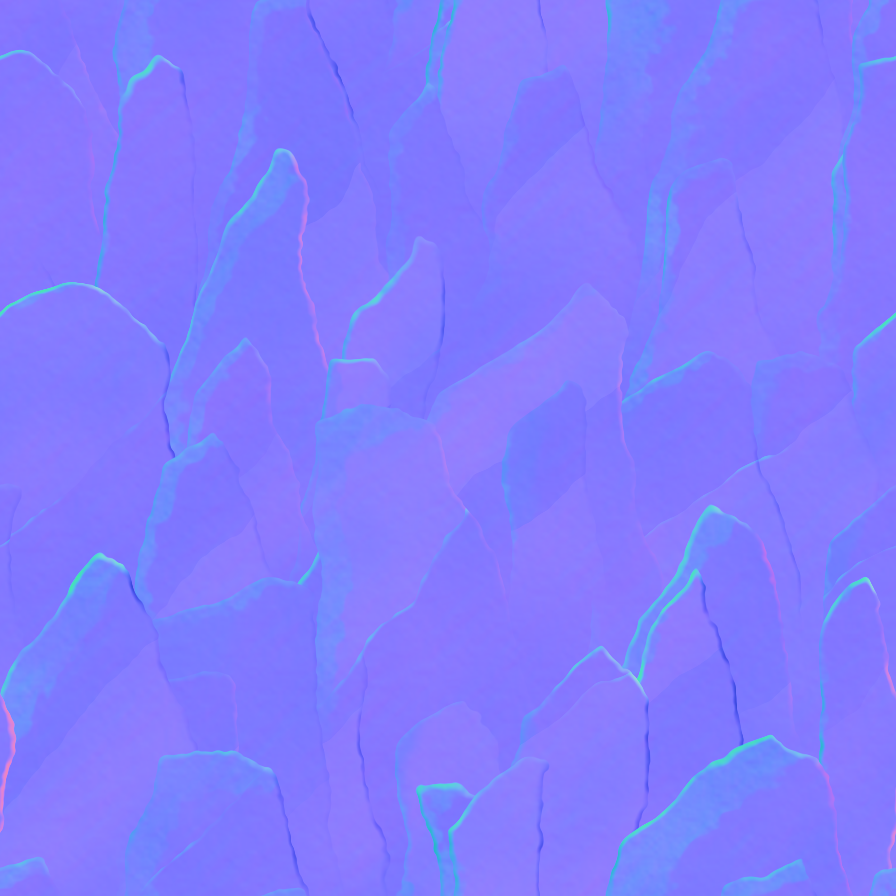
A Shadertoy shader for this texture map:

```glsl
// Tangent-space normal map of a layered cliff made of overlapping pointed rock slabs.

const vec2  GRID        = vec2(7.0, 5.0);    // slab cells across the tile
const vec2  FACE_PLAIN  = vec2(0.015, -0.07);// slope of common faces
const vec2  FACE_RIGHT  = vec2(0.10, -0.01); // slope of faces turned right
const vec2  FACE_LEFT   = vec2(-0.10, 0.0);  // slope of faces turned left
const vec2  CHAMFER     = vec2(-0.12, 0.12); // slope of broad worn edges
const vec2  RIM_TOP     = vec2(-0.40, 0.75);
const vec2  RIM_LEFT    = vec2(-0.52, 0.35);
const vec2  RIM_CAP     = vec2(0.05, 0.45);
const vec2  RIM_LIT     = vec2(0.60, 0.05);  // raised right edge
const vec2  RIM_CRACK   = vec2(-0.28, -0.20);// sunken right edge
const float RIM_WIDTH   = 0.0062;
const float CORNER      = 0.0028;            // blend between edge directions
const float WARP        = 0.034;             // broad bend of the slab outlines
const float KINK        = 0.013;             // short bend of the slab outlines
const float RAGGED      = 0.0042;            // chipping of the slab outlines
const float GRAIN       = 0.00042;           // height of the fine relief
const float DRIFT       = 0.10;              // slow change of slope within faces

vec3 hash3(vec2 p) {
    vec3 a = fract(p.xyx * vec3(0.1031, 0.1030, 0.0973) + 0.137);
    a += dot(a, a.yxz + 33.33);
    return fract((a.xxy + a.yzz) * a.zyx);
}

// Value noise that repeats once over the canvas; freq holds whole numbers.
float noise(vec2 p, vec2 freq) {
    p *= freq;
    vec2 i = floor(p), f = fract(p);
    f = f * f * f * (f * (f * 6.0 - 15.0) + 10.0);
    vec2 a = mod(i, freq), b = mod(i + 1.0, freq);
    float low  = mix(hash3(a).x, hash3(vec2(b.x, a.y)).x, f.x);
    float high = mix(hash3(vec2(a.x, b.y)).x, hash3(b).x, f.x);
    return mix(low, high, f.y);
}

// Fine rock relief: soft dents, slanted strokes and grit.
float relief(vec2 p) {
    vec2 slanted = vec2(p.x + p.y, p.y - p.x);
    return 4.0 * noise(p, vec2(16.0, 10.0))
         + 1.4 * noise(slanted, vec2(18.0, 50.0))
         + 0.60 * noise(p, vec2(110.0))
         + 0.20 * noise(p, vec2(190.0));
}

vec2 reliefSlope(vec2 p) {
    const float e = 0.0018;
    float h = relief(p);
    return -GRAIN / e * vec2(relief(p + vec2(e, 0.0)) - h, relief(p + vec2(0.0, e)) - h);
}

// Lays one slab over the slope; q is measured from the slab's peak.
void addSlab(inout vec2 slope, inout float rough, vec2 q, vec2 id, float grit, float wear, float pixel) {
    vec3 form = hash3(id + 11.0), look = hash3(id + 47.0), edge = hash3(id + 83.0);
    vec3 cut = hash3(id + 131.0);
    float size = mix(0.35, 1.4, form.x * form.x);
    float len  = mix(0.28, 0.56, form.y);
    float width = 0.105 * size;

    // Four edges: slanted top, long left side, short cap, steep right side.
    vec2 nTop   = normalize(vec2(-mix(0.1, 1.9, form.z), 1.0));
    vec2 nLeft  = normalize(vec2(-1.0, mix(0.0, 0.3, look.x) / max(size, 1.0)));
    vec2 nCap   = normalize(vec2(mix(0.25, 1.5, look.y), 1.0));
    vec2 nRight = normalize(vec2(1.0, mix(0.02, 0.3, look.z)));
    vec4 d = vec4(-dot(q, nTop), -dot(q + vec2(width, 0.0), nLeft),
                  -dot(q, nCap), -dot(q - vec2(mix(0.012, 0.075, cut.x) * size, 0.0), nRight));
    float nearest = min(min(d.x, d.y), min(d.z, d.w));
    vec4 w = exp((nearest - d) / CORNER);
    float total = dot(w, vec4(1.0));
    float inside = nearest - CORNER * log(total);

    // Main facet, then a left facet above a slanted crease.
    vec2 face = mix(FACE_PLAIN, FACE_RIGHT, smoothstep(0.45, 0.9, edge.x));
    face += (vec2(look.y, form.x) - 0.5) * vec2(0.06, 0.03);
    float crease = q.x + width * mix(0.1, 1.1, edge.y) - q.y * mix(0.0, 0.8, edge.z);
    float soft = mix(0.002, 0.014, cut.y);
    face = mix(face, FACE_LEFT, mix(0.3, 0.9, cut.x) * smoothstep(soft, -soft, crease + 0.006 * grit));

    // Lower facet below a second slanted line, sometimes with a split edge.
    float split = q.x - q.y * mix(0.5, 1.4, cut.z) - mix(0.03, 0.30, cut.y);
    float below = smoothstep(-pixel, pixel, split + 0.003 * grit);
    vec2 lower = mix(FACE_RIGHT, FACE_PLAIN, smoothstep(0.4, 0.6, edge.x));
    face = mix(face, lower, 0.8 * below);
    float lip = step(0.5, cut.x) * wear * (1.0 + grit);
    face += 0.45 * RIM_TOP * lip * below * smoothstep(RIM_WIDTH, 0.0, split);

    // Broad worn band along the top and left edges.
    float band = mix(0.002, 0.042, look.z * look.z) * size;
    float worn = smoothstep(band + 0.004, band - 0.004, min(d.x, d.y) + 0.012 * grit);
    worn *= mix(0.35, 0.9, wear);
    face = mix(face, CHAMFER, worn);

    // Thin broken rim, fading towards the foot of the slab.
    vec2 rightRim = mix(RIM_CRACK, RIM_LIT, smoothstep(0.7, 0.85, edge.z));
    vec2 rim = (w.x * RIM_TOP + w.y * RIM_LEFT + w.z * RIM_CAP + w.w * rightRim) / total;
    float strength = mix(0.2, 1.35, edge.y * edge.y) * (1.0 + 1.1 * grit) * (0.3 + 1.2 * wear);
    strength *= smoothstep(-len, -0.35 * len, q.y);
    face += rim * strength * smoothstep(RIM_WIDTH, 0.0, inside);

    float mask = smoothstep(-pixel, pixel, inside) * smoothstep(-len, -0.6 * len, q.y);
    slope = mix(slope, face, mask);
    rough = mix(rough, worn, mask);
}

void mainImage(out vec4 fragColor, in vec2 fragCoord) {
    vec2 uv = fragCoord / iResolution.xy;
    float pixel = 0.7 / iResolution.y;

    // Bend and chip the outlines.
    vec2 p = uv + WARP * (vec2(noise(uv, vec2(6.0)), noise(uv + 0.37, vec2(7.0))) - 0.5);
    p += KINK * (vec2(noise(uv + 0.23, vec2(17.0)), noise(uv + 0.71, vec2(19.0))) - 0.5);
    p += RAGGED * (vec2(noise(uv, vec2(48.0)), noise(uv + 0.61, vec2(54.0))) - 0.5);
    p += 0.6 * RAGGED * (noise(uv + 0.19, vec2(120.0)) - 0.5);
    float grit = noise(uv, vec2(90.0)) + noise(uv + 0.43, vec2(37.0)) - 1.0;
    float wear = smoothstep(0.2, 0.8, noise(uv + 0.53, vec2(11.0)));

    // Paint slabs from the upper rows down; rows overlap in alternating directions.
    vec2 slope = FACE_PLAIN;
    float rough = 0.0;
    vec2 cell = floor(p * GRID);
    for (int row = 3; row >= 0; row--) {
        float line = mod(cell.y + float(row), GRID.y);
        float way = mod(line, 2.0) < 0.5 ? 1.0 : -1.0;
        for (int col = -2; col <= 2; col++) {
            vec2 corner = cell + vec2(way * float(col), row);
            vec2 id = mod(corner, GRID);
            vec3 place = hash3(id + 5.0);
            if (place.z > 0.93) continue;
            addSlab(slope, rough, p - (corner + place.xy) / GRID, id, grit, wear, pixel);
        }
    }

    // Slow slanted drift and fine relief.
    vec2 slanted = vec2(uv.x + uv.y, uv.y - uv.x);
    slope.x += DRIFT * (noise(slanted, vec2(4.0, 9.0)) - 0.5);
    slope += reliefSlope(uv) * (0.55 + 0.9 * rough);
    vec3 normal = normalize(vec3(slope, 1.0));
    fragColor = vec4(0.5 + 0.5 * normal, 1.0);
}
```
